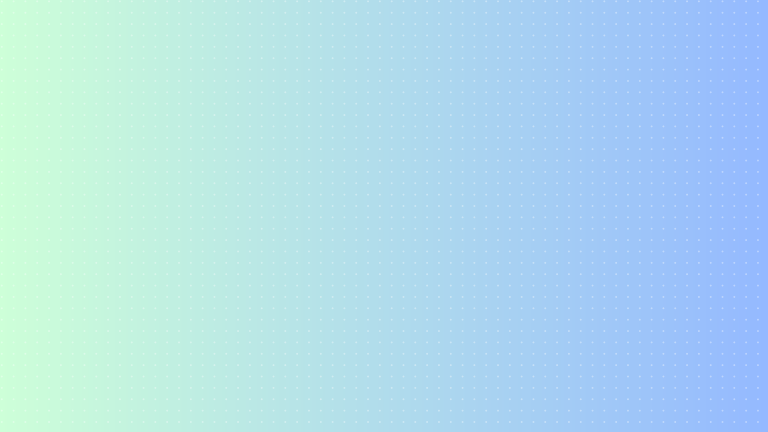
Give the GLSL for this background, as a Shadertoy shader.

```glsl
// A soft mint to blue horizontal gradient under a regular grid of faint
// white dots. The dots are discs repeated with fract on a cell grid and
// smoothed over about one pixel.

const vec3 MINT = vec3(0.804, 1.0, 0.847);
const vec3 BLUE = vec3(0.580, 0.725, 1.0);
const vec3 DOT_COLOR = vec3(1.0);
const vec2 GRID_CELLS = vec2(65.0, 38.0);   // columns and rows on the canvas
const vec2 DOT_PHASE = vec2(0.15, 0.88);    // dot centre inside its cell
const float DOT_RADIUS = 0.0021;            // in canvas heights
const float DOT_OPACITY = 0.36;

// Coverage of the repeated dots, with uv in 0..1 over the canvas.
float dotGrid(vec2 uv, float aspect, float pixel) {
    vec2 cell = fract(uv * GRID_CELLS - DOT_PHASE + 0.5) - 0.5;
    vec2 offset = cell / GRID_CELLS * vec2(aspect, 1.0);
    float edge = length(offset) - DOT_RADIUS;
    return 1.0 - smoothstep(-0.6 * pixel, 0.6 * pixel, edge);
}

void mainImage(out vec4 fragColor, in vec2 fragCoord) {
    vec2 uv = fragCoord / iResolution.xy;
    float aspect = iResolution.x / iResolution.y;
    float pixel = 1.0 / iResolution.y;

    // Background gradient
    vec3 color = mix(MINT, BLUE, uv.x);

    // Dot overlay
    color = mix(color, DOT_COLOR, DOT_OPACITY * dotGrid(uv, aspect, pixel));

    fragColor = vec4(color, 1.0);
}
```
